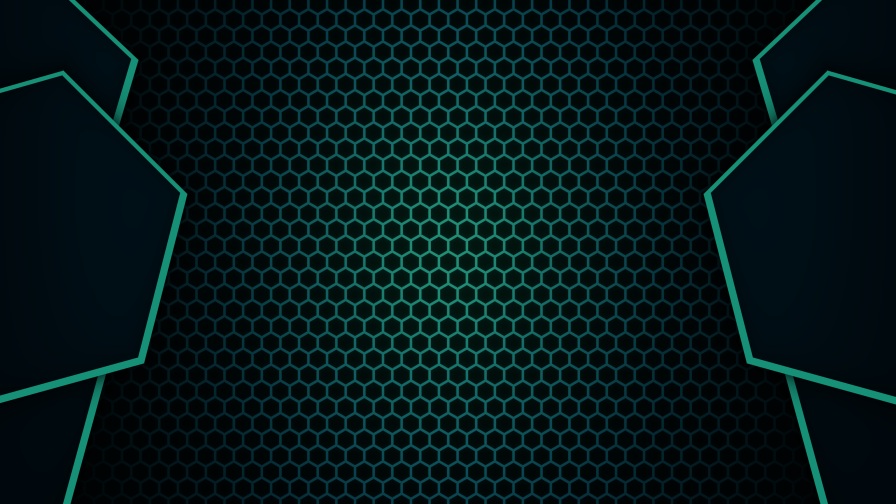
Reproduce this background procedurally as a Shadertoy shader.

```glsl
// Glowing teal honeycomb mesh framed by dark angular panels with bright rims.

// Layout, in units of the canvas height, measured from the canvas centre
const float MIRROR_X     = -0.005;
const float CELL_SIZE    = 0.0370;
const vec2  CELL_OFFSET  = vec2(-0.018, 0.012);
const float MESH_WIDTH   = 0.0050;
const vec2  GLOW_CENTER  = vec2(0.0, 0.01);
const vec2  MESH_RADIUS  = vec2(0.50, 0.74);
const vec2  CORE_RADIUS  = vec2(0.32, 0.38);
const float RIM_THIN     = 0.0085;
const float RIM_THICK    = 0.0145;
const float SHADOW_REACH = 0.022;
const float LOWER_TOP    = -0.21;

// Colours
const vec3 BACKDROP   = vec3(0.000, 0.010, 0.014);
const vec3 CELL_GREEN = vec3(0.008, 0.085, 0.052);
const vec3 MESH_BLUE  = vec3(0.050, 0.390, 0.490);
const vec3 MESH_GREEN = vec3(0.130, 0.560, 0.470);
const vec3 PANEL_DARK = vec3(0.000, 0.030, 0.048);
const vec3 PANEL_LIT  = vec3(0.000, 0.062, 0.092);
const vec3 RIM_COLOR  = vec3(0.085, 0.570, 0.470);

// Elliptical falloff around the glow centre
float glow(vec2 p, vec2 radius) {
    vec2 q = (p - GLOW_CENTER) / radius;
    return exp(-dot(q, q));
}

// Distance to the nearest wall of a pointy-top hexagonal grid
float hexWall(vec2 p) {
    vec2 period = vec2(1.0, sqrt(3.0));
    vec2 q = (p - CELL_OFFSET) / CELL_SIZE;
    vec2 a = mod(q, period) - 0.5 * period;
    vec2 b = mod(q + 0.5 * period, period) - 0.5 * period;
    vec2 cell = abs(dot(a, a) < dot(b, b) ? a : b);
    float reach = max(cell.x, dot(cell, vec2(0.5, 0.8660254)));
    return (0.5 - reach) * CELL_SIZE;
}

// Signed distance to the line a-b, negative on its left side
float side(vec2 p, vec2 a, vec2 b) {
    vec2 d = normalize(b - a);
    return dot(p - a, vec2(d.y, -d.x));
}

// Adds an edge: x is the outer outline, y is the inset one inside the rim
vec2 addEdge(vec2 shape, float d, float rim) {
    return max(shape, vec2(d, d + rim));
}

// Paints a panel with its shadow, fill and rim
vec3 paintPanel(vec3 base, vec2 shape, vec3 fill, float px) {
    float shadow = 0.6 * exp(-max(shape.x, 0.0) / SHADOW_REACH);
    float innerShade = 1.0 - 0.25 * exp(min(shape.y, 0.0) / SHADOW_REACH);
    vec3 color = mix(RIM_COLOR, fill * innerShade, smoothstep(px, -px, shape.y));
    return mix(base * (1.0 - shadow), color, smoothstep(px, -px, shape.x));
}

void mainImage(out vec4 fragColor, in vec2 fragCoord) {
    vec2 p = (fragCoord - 0.5 * iResolution.xy) / iResolution.y;
    float px = 0.7 / iResolution.y;

    // Honeycomb: dim green cells behind a blue to green mesh
    float core = glow(p, CORE_RADIUS);
    float wall = hexWall(p);
    float mesh = smoothstep(px, -px, wall - 0.5 * MESH_WIDTH);
    float halo = 0.15 * exp(-wall / MESH_WIDTH);
    vec3 meshColor = mix(MESH_BLUE, MESH_GREEN, core) * glow(p, MESH_RADIUS);
    vec3 color = BACKDROP + CELL_GREEN * core * 0.8;
    color = mix(color + meshColor * halo, meshColor, mesh);

    // Panels are drawn in one half plane and mirrored
    vec2 m = vec2(abs(p.x - MIRROR_X), p.y);
    vec2 none = vec2(-1e3);
    float sheen = smoothstep(1.0, 0.6, m.x) * smoothstep(-0.7, 0.1, m.y);
    vec3 fill = mix(PANEL_DARK, PANEL_LIT, sheen);

    // Upper panel
    vec2 tip = vec2(0.609, 0.381);
    vec2 upper = addEdge(none, side(m, vec2(0.735, 0.500), tip), RIM_THIN);
    upper = addEdge(upper, side(m, tip, vec2(0.647, 0.253)), RIM_THICK);
    color = paintPanel(color, upper, fill, px);

    // Lower panel, its top hidden behind the main one
    vec2 lower = addEdge(none, side(m, vec2(0.674, -0.244), vec2(0.744, -0.5)), RIM_THICK);
    lower = addEdge(lower, m.y - LOWER_TOP, 0.0);
    color = paintPanel(color, lower, fill, px);

    // Main panel, in front of both
    vec2 crest = vec2(0.758, 0.360);
    vec2 elbow = vec2(0.512, 0.115);
    vec2 heel = vec2(0.598, -0.221);
    vec2 front = addEdge(none, side(m, vec2(0.888, 0.323), crest), RIM_THIN);
    front = addEdge(front, side(m, crest, elbow), RIM_THIN);
    front = addEdge(front, side(m, elbow, heel), RIM_THICK);
    front = addEdge(front, side(m, heel, vec2(0.888, -0.301)), RIM_THICK);
    color = paintPanel(color, front, fill, px);

    fragColor = vec4(color, 1.0);
}
```
